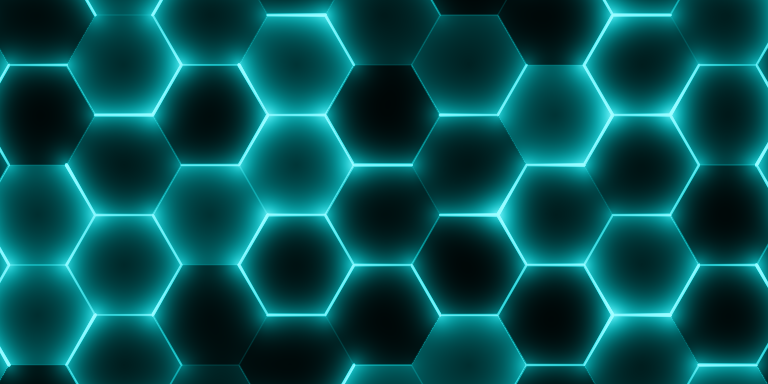
Reproduce this pattern procedurally as a Shadertoy shader.

```glsl
#define HEX_HEIGHT 0.2604
#define ORIGIN vec2(0.3229, 0.8307)
#define STRETCH vec2(1.004, 1.0)
#define GLOW_REACH 0.11
#define GLOW_POWER 0.78
#define FILL_POWER 0.30
#define LINE_THIN 0.006
#define LINE_THICK 0.014
#define LINE_POWER 2.1

const float COLUMN = 0.8660254;    // column spacing for hexagons of height 1
const float HALF_SIDE = 0.2886751;

float hash(vec2 p) {
    return fract(sin(dot(p, vec2(127.1, 311.7))) * 43758.5453);
}

// Centre of the flat-topped hexagon containing p
vec2 hexCentre(vec2 p) {
    vec2 period = vec2(2.0 * COLUMN, 1.0);
    vec2 a = floor(p / period + 0.5) * period;
    vec2 b = (floor(p / period) + 0.5) * period;
    return distance(p, a) < distance(p, b) ? a : b;
}

// Adds one edge: light.x gathers glow, light.y keeps the brightest line
void addEdge(inout vec2 light, vec2 p, vec2 middle, vec2 normal, float px) {
    vec2 q = p - middle;
    float along = dot(q, vec2(-normal.y, normal.x));
    float d = length(vec2(dot(q, normal), max(abs(along) - HALF_SIDE, 0.0)));

    // Each edge has its own power, fading towards one end
    vec2 id = floor(middle / vec2(0.5 * COLUMN, 0.25) + 0.5);
    float power = smoothstep(0.12, 0.88, hash(id));
    float lean = hash(id + 37.0) - 0.5;
    power *= 1.0 + 0.7 * lean * clamp(along / HALF_SIDE, -1.0, 1.0);

    float width = mix(LINE_THIN, LINE_THICK, power);
    float line = 1.0 - smoothstep(width - 0.7 * px, width + 0.7 * px, d);
    light.x += power * exp(-d / GLOW_REACH);
    light.y = max(light.y, line * (0.14 + LINE_POWER * power));
}

// Dark teal through cyan to near white
vec3 neon(float light) {
    float v = 1.0 - exp(-light);
    return vec3(0.65 * pow(v, 6.0), v, min(v * 1.03, 1.0));
}

void mainImage(out vec4 fragColor, in vec2 fragCoord) {
    vec2 p = (fragCoord / iResolution.y - ORIGIN) / HEX_HEIGHT * STRETCH;
    float px = 1.0 / (iResolution.y * HEX_HEIGHT);
    vec2 centre = hexCentre(p);

    // Three edges from each cell around this one
    vec2 light = vec2(0.0);
    for (int i = -1; i <= 1; i++) {
        for (int j = -1; j <= 1; j++) {
            vec2 cell = centre + vec2(COLUMN * float(i), 0.5 * float(i) + float(j));
            for (int k = 0; k < 3; k++) {
                float angle = radians(60.0 * float(k) - 30.0);
                vec2 normal = vec2(cos(angle), sin(angle));
                addEdge(light, p, cell + 0.5 * normal, normal, px);
            }
        }
    }

    // Cells differ in how much light they hold
    vec2 cellId = floor(centre / vec2(COLUMN, 0.5) + 0.5);
    float gain = mix(0.65, 1.25, hash(cellId + 11.0));
    float fill = FILL_POWER * pow(hash(cellId + 11.0), 2.0);
    fill *= 0.6 + 0.9 * length(p - centre);

    fragColor = vec4(neon(GLOW_POWER * gain * light.x + fill + light.y), 1.0);
}
```
